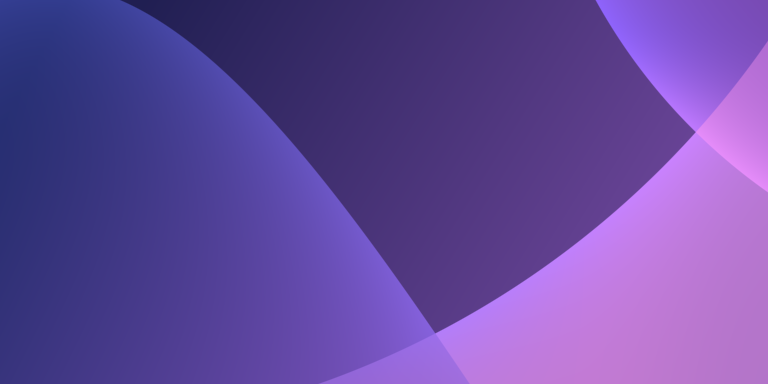
Write a Shadertoy shader that draws this background.

```glsl
// Soft coverage of a signed distance, positive inside
float coverage(float d, float pixel) {
    return smoothstep(-pixel, pixel, d);
}

// Light that fades inward from an edge
float edgeGlow(float d, float reach) {
    return exp(-max(d, 0.0) / reach);
}

float insideCircle(vec2 p, vec2 center, float radius) {
    return radius - length(p - center);
}

// Approximate distance below the falling hill line
float belowHill(vec2 p) {
    float t = p.x - 0.3125;
    float height = 1.0 - t * (0.428 + t * (1.048 - 0.343 * t));
    float slope = 0.428 + t * (2.096 - 1.029 * t);
    return (height - p.y) / sqrt(1.0 + slope * slope);
}

vec3 backdropColor(vec2 p) {
    float t = (0.8 * p.x + 0.5 * (1.0 - p.y) - 0.3) / 1.25;
    return mix(vec3(0.125, 0.12, 0.32), vec3(0.39, 0.255, 0.57), clamp(t, 0.0, 1.1));
}

vec3 hillColor(vec2 p, float d) {
    float t = 0.95 * p.x + 0.5 * (0.66 - p.y);
    vec3 base = mix(vec3(0.14, 0.17, 0.42), vec3(0.38, 0.27, 0.63), clamp(t, 0.0, 1.3));
    return base + vec3(0.07, 0.08, 0.17) * edgeGlow(d, 0.2);
}

vec3 bowlColor(vec2 p, float d) {
    vec3 rim = mix(vec3(0.70, 0.49, 0.98), vec3(0.79, 0.51, 1.0), smoothstep(1.1, 1.8, p.x));
    vec3 base = mix(vec3(0.76, 0.475, 0.80), vec3(0.70, 0.455, 0.78), smoothstep(1.5, 2.0, p.x));
    return mix(base, rim, edgeGlow(d, 0.17));
}

vec3 discColor(vec2 p, float d) {
    vec3 rim = mix(vec3(0.56, 0.39, 0.99), vec3(0.76, 0.48, 1.0), smoothstep(0.95, 0.62, p.y));
    return mix(vec3(0.45, 0.27, 0.64), rim, edgeGlow(d, 0.22));
}

vec3 discOverlapColor(float d) {
    return mix(vec3(0.66, 0.40, 0.80), vec3(0.90, 0.55, 0.98), edgeGlow(d, 0.15));
}

void mainImage(out vec4 fragColor, in vec2 fragCoord) {
    vec2 p = fragCoord / iResolution.y;
    float pixel = 0.8 / iResolution.y;

    // Signed distances of the three shapes
    float hillDist = belowHill(p);
    float bowlDist = -insideCircle(p, vec2(0.0375, 2.251), 2.386);
    float discDist = insideCircle(p, vec2(2.86, 1.722), 1.495);

    float hill = coverage(hillDist, pixel);
    float bowl = coverage(bowlDist, pixel);
    float disc = coverage(discDist, pixel);

    // Shapes above the bowl line
    vec3 upper = mix(backdropColor(p), hillColor(p, hillDist), hill);
    upper = mix(upper, discColor(p, discDist), disc);

    // Translucent overlaps below the bowl line
    vec3 lower = bowlColor(p, bowlDist);
    lower = mix(lower, hillColor(p, hillDist), 0.5 * hill);
    lower = mix(lower, discOverlapColor(discDist), disc);

    fragColor = vec4(mix(upper, lower, bowl), 1.0);
}
```
